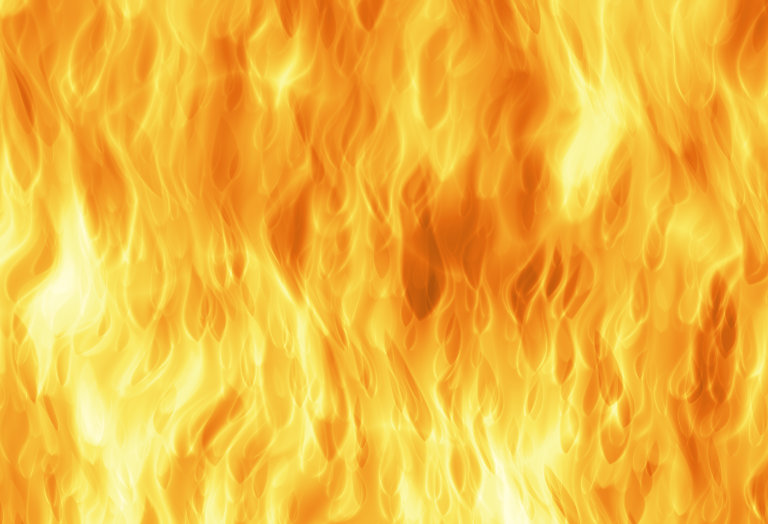
Give the GLSL for this texture, as a Shadertoy shader.

```glsl
vec2 hash2(vec2 p) {
    vec3 q = fract(p.xyx * vec3(0.1031, 0.1030, 0.0973));
    q += dot(q, q.yzx + 33.33);
    return fract((q.xx + q.yz) * q.zy);
}

float valueNoise(vec2 p) {
    vec2 cell = floor(p), f = fract(p);
    f = f * f * (3.0 - 2.0 * f);
    float low = mix(hash2(cell).x, hash2(cell + vec2(1, 0)).x, f.x);
    float high = mix(hash2(cell + vec2(0, 1)).x, hash2(cell + vec2(1, 1)).x, f.x);
    return mix(low, high, f.y);
}

// Layered sines bend the rising flames sideways
vec2 sway(vec2 p) {
    float size = 0.024, frequency = 7.0;
    for (int i = 0; i < 4; i++) {
        float phase = float(i) * 2.3;
        p.x += size * sin(frequency * p.y + 0.8 * frequency * p.x + phase);
        p.y += size * sin(frequency * 1.3 * p.x - phase);
        size *= 0.55;
        frequency *= 1.8;
    }
    return p;
}

// Scattered tapering tongues, hot or dark inside, with glowing rims
float tongues(vec2 p, float seed) {
    float heat = 0.0;
    vec2 cell = floor(p);
    for (int j = -2; j <= 0; j++)
    for (int i = -1; i <= 1; i++) {
        vec2 id = cell + vec2(i, j);
        vec2 place = hash2(id + seed), kind = hash2(id + seed + 57.0);
        vec2 d = p - id - place;
        float t = clamp(d.y / mix(0.8, 1.5, kind.y), 0.0, 1.0);
        d.x -= (place.x - 0.5) * 0.8 * t * t;
        float halfWidth = pow(t, 0.7) * (1.0 - t) * mix(0.7, 1.3, kind.y);
        float edge = halfWidth - abs(d.x);
        float body = smoothstep(0.0, mix(0.05, 0.16, place.x), edge);
        float rim = exp(-abs(edge) / mix(0.03, 0.08, place.y));
        rim *= smoothstep(0.0, 0.12, t) * (1.0 - t);
        heat += body * mix(-1.4, 1.0, kind.x) * (1.0 - 0.4 * t);
        heat += mix(0.5, 2.1, place.x) * rim;
    }
    return heat;
}

vec3 fireColor(float heat) {
    vec3 palette[6] = vec3[6](
        vec3(0.89, 0.42, 0.06), vec3(0.94, 0.56, 0.12), vec3(0.96, 0.69, 0.18),
        vec3(0.97, 0.81, 0.26), vec3(0.98, 0.91, 0.38), vec3(0.98, 0.96, 0.61));
    float level = clamp(heat, 0.0, 4.999);
    int k = int(level);
    vec3 color = mix(palette[k], palette[k + 1], fract(level));
    color *= 1.0 + 0.12 * clamp(heat, -1.8, 0.0);
    return mix(color, vec3(1.0, 0.99, 0.85), smoothstep(5.0, 7.5, heat));
}

void mainImage(out vec4 fragColor, in vec2 fragCoord) {
    vec2 uv = fragCoord / iResolution.y;
    vec2 p = sway(uv);

    // Broad glow and soft vertical billows
    float heat = 2.45 + 0.9 * (0.5 - uv.y);
    heat += 3.2 * (valueNoise(p * vec2(3.5, 2.2) + 4.0) - 0.5);
    heat += 2.6 * (valueNoise(p * vec2(9.0, 4.0) + 19.0) - 0.5);
    heat += 1.5 * (valueNoise(p * vec2(21.0, 7.0) + 31.0) - 0.5);

    // Large tongues everywhere, small ones crowding the base
    float nearBase = 1.0 - smoothstep(0.2, 0.8, uv.y);
    heat += 1.1 * tongues(p * vec2(5.0, 2.6), 11.0);
    heat += 1.1 * tongues(p * vec2(8.5, 4.6) + 0.4, 83.0);
    heat += mix(0.5, 1.1, nearBase) * tongues(p * vec2(14.0, 8.0) + 0.7, 151.0);
    heat += mix(0.3, 0.7, nearBase) * tongues(p * vec2(24.0, 13.0) + 0.2, 217.0);

    // Thin bright wisps and fine upward streaks
    float ridge = 1.0 - abs(2.0 * valueNoise(p * vec2(7.0, 3.0) + 70.0) - 1.0);
    heat += 0.9 * pow(ridge, 9.0);
    heat += 1.2 * (valueNoise(p * vec2(52.0, 9.0) + 90.0) - 0.5);

    fragColor = vec4(fireColor(heat), 1.0);
}
```
